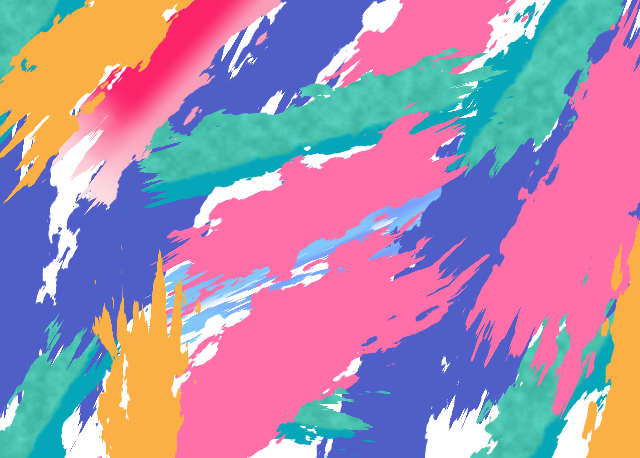
Reproduce this background procedurally as a WebGL 2 fragment shader.

```glsl
#version 300 es
precision highp float;
// Overlapping dry-brush paint strokes in blue, pink, green and orange on white.
uniform vec2 u_resolution;
out vec4 fragColor;

const vec3 PAPER = vec3(1.0);
const vec3 BLUE = vec3(0.315, 0.37, 0.785);
const vec3 PINK = vec3(1.0, 0.44, 0.66);
const vec3 CRIMSON = vec3(0.98, 0.14, 0.42);
const vec3 BLUSH = vec3(0.98, 0.62, 0.72);
const vec3 ORANGE = vec3(0.98, 0.69, 0.27);
const vec3 GREEN = vec3(0.29, 0.76, 0.68);
const vec3 TEAL = vec3(0.02, 0.65, 0.72);
const vec3 SKY = vec3(0.51, 0.78, 0.98);
const vec3 PERIWINKLE = vec3(0.48, 0.63, 0.99);
const vec2 BRISTLE_SCALE = vec2(4.0, 65.0);  // along, across the stroke
const vec2 GRAIN_SCALE = vec2(17.0, 42.0);
const float END_FRAY = 0.34;
const float SIDE_FRAY = 0.11;
const float WOBBLE = 0.045;

vec2 pos;     // canvas position in units of its height
vec3 canvas;  // paint laid down so far

float hash(vec2 c) {
  return fract(sin(dot(c, vec2(127.1, 311.7))) * 43758.5453);
}

float noise(vec2 x) {
  vec2 i = floor(x), f = fract(x);
  f = f * f * (3.0 - 2.0 * f);
  return mix(mix(hash(i), hash(i + vec2(1, 0)), f.x),
             mix(hash(i + vec2(0, 1)), hash(i + vec2(1, 1)), f.x), f.y);
}

float fbm(vec2 x) {
  float sum = 0.0, amp = 0.533;
  for (int i = 0; i < 4; i++) {
    sum += amp * noise(x);
    x = x * 2.03 + 17.3;
    amp *= 0.5;
  }
  return sum;
}

// Brush stroke from a to b: x = along (0..1), y = across (-1..1), z = coverage.
vec3 stroke(vec2 a, vec2 b, float halfWidth, float bend) {
  float len = distance(a, b);
  vec2 dir = (b - a) / len;
  vec2 q = vec2(dot(pos - a, dir), dot(pos - a, vec2(-dir.y, dir.x)));
  float t = clamp(q.x / len, 0.0, 1.0);
  q.y -= bend * 4.0 * t * (1.0 - t);
  vec2 seed = a * 37.0 + b * 11.0;
  float bristle = fbm(q * BRISTLE_SCALE + seed) - 0.5;
  float grain = fbm(q * GRAIN_SCALE + seed.yx) - 0.5;
  float wobble = noise(q * 9.0 + seed) - 0.5;
  float side = halfWidth - abs(q.y) + grain * SIDE_FRAY + wobble * WOBBLE;
  float end = min(q.x, len - q.x) + bristle * END_FRAY + grain * SIDE_FRAY;
  float d = min(side, end);
  float soft = clamp(fwidth(d), 0.0005, 0.01) * 0.6;
  return vec3(t, q.y / halfWidth, smoothstep(-soft, soft, d));
}

void paint(vec3 colour, vec2 a, vec2 b, float halfWidth, float bend) {
  canvas = mix(canvas, colour, stroke(a, b, halfWidth, bend).z);
}

// Mottled green with a teal band along one side (+1 or -1).
void paintGreen(vec2 a, vec2 b, float halfWidth, float tealSide) {
  vec3 s = stroke(a, b, halfWidth, 0.0);
  float mottle = fbm(pos * 45.0) - 0.5;
  float band = smoothstep(0.3, 0.48, s.y * tealSide + mottle * 0.3);
  canvas = mix(canvas, mix(GREEN + mottle * 0.18, TEAL, band), s.z);
}

// Watery sky blue with long tonal streaks and bare gaps.
void paintSky(vec2 a, vec2 b, float halfWidth) {
  vec3 s = stroke(a, b, halfWidth, 0.0);
  float streak = fbm(vec2(s.x * 4.0, s.y * 3.0 + 5.0));
  float tone = smoothstep(0.3, 0.7, streak + 0.3 * (s.x - 0.5));
  float gap = smoothstep(0.58, 0.64, fbm(vec2(s.x * 9.0, s.y * 8.0)) - 0.25 * (s.x - 0.3));
  gap *= 1.0 - smoothstep(-0.4, 0.1, s.y);
  canvas = mix(canvas, mix(mix(SKY, PERIWINKLE, tone), PAPER, gap), s.z);
}

// Crimson wash that pales across its width and thins out at its tail.
void paintWash(vec2 a, vec2 b, float halfWidth) {
  vec3 s = stroke(a, b, halfWidth, 0.0);
  vec3 colour = mix(CRIMSON, BLUSH, smoothstep(-0.1, 0.9, s.y));
  float tail = smoothstep(0.7, 1.0, s.x + 0.15 * (fbm(pos * 8.0) - 0.5));
  canvas = mix(canvas, mix(colour, vec3(0.99, 0.86, 0.88), tail), s.z);
}

void main() {
  pos = gl_FragCoord.xy / u_resolution.y;
  canvas = PAPER;

  // Blue ground strokes
  paint(BLUE, vec2(0.06, 0.70), vec2(-0.02, 0.10), 0.085, 0.0);
  paint(BLUE, vec2(0.51, 0.91), vec2(0.11, 0.16), 0.12, 0.0);
  paint(BLUE, vec2(0.87, 1.20), vec2(0.58, 0.80), 0.09, 0.0);
  paint(BLUE, vec2(1.40, 1.00), vec2(1.04, 0.12), 0.08, 0.0);
  paint(BLUE, vec2(1.42, 0.64), vec2(1.26, 0.23), 0.05, 0.0);
  paintSky(vec2(0.36, 0.31), vec2(1.08, 0.64), 0.075);
  paint(BLUE, vec2(1.15, 0.72), vec2(0.77, -0.20), 0.108, -0.05);

  // Green strokes near the borders
  paintGreen(vec2(0.22, 1.20), vec2(-0.10, 0.71), 0.09, 1.0);
  paintGreen(vec2(1.40, 1.20), vec2(1.07, 0.69), 0.077, -1.0);
  paintGreen(vec2(1.37, 0.39), vec2(0.99, -0.20), 0.08, 1.0);
  paintGreen(vec2(0.17, 0.23), vec2(-0.10, -0.20), 0.065, 1.0);
  paintGreen(vec2(0.53, 0.12), vec2(0.77, 0.08), 0.06, -1.0);

  // Pink strokes, with the long green one across them
  paint(PINK, vec2(1.04, 1.01), vec2(0.78, 0.78), 0.085, 0.0);
  paintGreen(vec2(0.32, 0.62), vec2(1.06, 0.82), 0.078, -1.0);
  paint(PINK, vec2(0.37, 0.39), vec2(0.96, 0.69), 0.082, 0.0);
  paint(PINK, vec2(0.20, -0.25), vec2(0.94, 0.42), 0.115, 0.08);
  paint(PINK, vec2(1.43, 0.90), vec2(1.12, 0.25), 0.105, 0.0);
  paint(PINK, vec2(1.40, 0.62), vec2(1.24, 0.18), 0.03, 0.0);

  // Crimson wash and orange strokes on top
  paintWash(vec2(0.66, 1.18), vec2(0.16, 0.63), 0.078);
  paint(ORANGE, vec2(0.47, 1.18), vec2(0.00, 0.68), 0.092, 0.0);
  paint(ORANGE, vec2(0.34, 0.33), vec2(0.31, -0.20), 0.07, 0.0);
  paint(ORANGE, vec2(0.235, 0.33), vec2(0.27, 0.00), 0.012, 0.0);
  paint(ORANGE, vec2(1.43, 0.42), vec2(1.31, -0.20), 0.075, 0.0);

  fragColor = vec4(canvas, 1.0);
}
```
